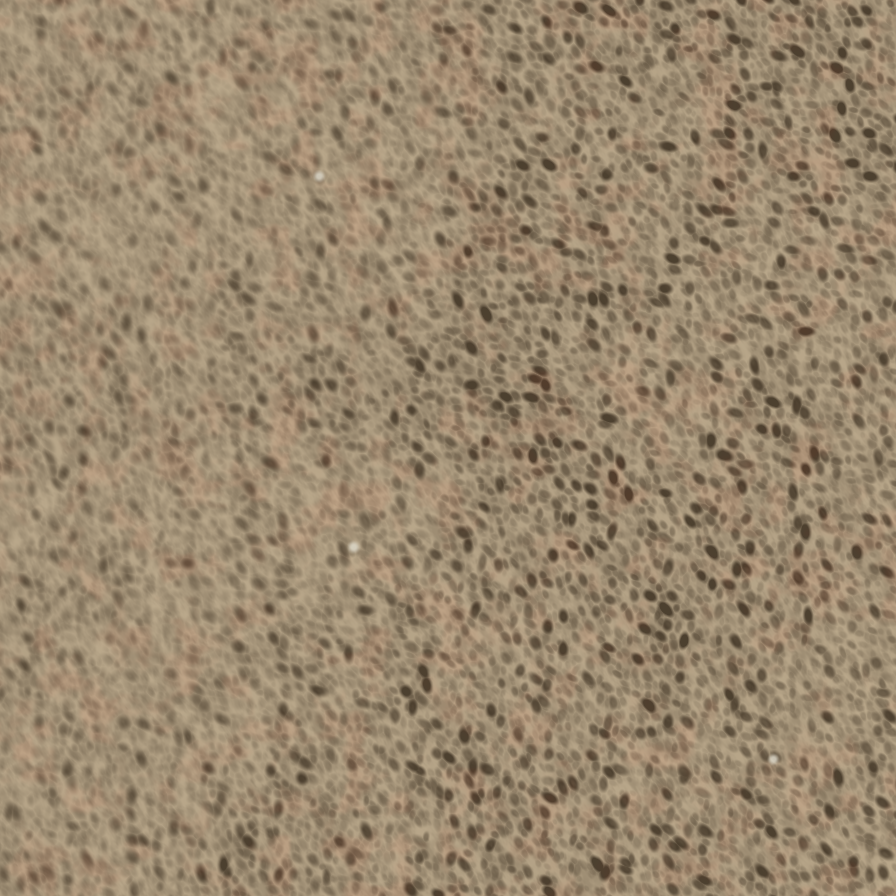
Reproduce this texture procedurally as a WebGL 1 fragment shader.

```glsl
precision highp float;

uniform vec2 u_resolution;

const vec3 SAND = vec3(0.73, 0.66, 0.545);
const vec3 PORE = vec3(0.30, 0.25, 0.185);
const vec3 RUST = vec3(0.025, -0.012, -0.012);
const vec3 FLECK = vec3(0.86, 0.84, 0.78);

float hash(vec2 p) {
  return fract(sin(dot(p, vec2(127.1, 311.7))) * 43758.5453);
}

vec2 hash2(vec2 p) {
  return vec2(hash(p), hash(p + 37.3));
}

float noise(vec2 p) {
  vec2 cell = floor(p);
  vec2 f = fract(p);
  f = f * f * (3.0 - 2.0 * f);
  float low = mix(hash(cell), hash(cell + vec2(1.0, 0.0)), f.x);
  float high = mix(hash(cell + vec2(0.0, 1.0)), hash(cell + 1.0), f.x);
  return mix(low, high, f.y);
}

float fbm(vec2 p) {
  float sum = 0.0;
  float weight = 0.5;
  for (int i = 0; i < 3; i++) {
    sum += weight * noise(p);
    p = p * 2.03 + 17.1;
    weight *= 0.5;
  }
  return sum / 0.875;
}

// Rotates p so that the direction at the given angle becomes the x axis
vec2 alignTo(vec2 p, float angle) {
  float c = cos(angle);
  float s = sin(angle);
  return vec2(c * p.x + s * p.y, c * p.y - s * p.x);
}

// Darkness of scattered oval pores, one per jittered grid cell
float pores(vec2 p, float seed, float tilt, float softness) {
  vec2 cell = floor(p);
  float dark = 0.0;
  for (int y = -1; y <= 1; y++) {
    for (int x = -1; x <= 1; x++) {
      vec2 id = cell + vec2(float(x), float(y));
      vec2 center = id + 0.1 + 0.8 * hash2(id + seed);
      vec2 shape = hash2(id + seed + 71.7);
      float size = hash(id + seed + 113.9);
      float angle = tilt + 1.3 * (shape.x - 0.5);
      float radius = mix(0.23, 0.37, size);
      vec2 radii = radius * vec2(mix(1.1, 1.6, shape.y), 0.85);
      float d = length(alignTo(p - center, angle) / radii);
      float depth = mix(0.22, 0.95, size * size * size);
      float mask = 1.0 - smoothstep(1.0 - softness, 1.0 + softness, d);
      dark = max(dark, depth * mask);
    }
  }
  return dark;
}

// Rare bright specks with a soft halo
float flecks(vec2 p) {
  vec2 id = floor(p);
  vec2 center = id + 0.2 + 0.6 * hash2(id + 5.3);
  float size = mix(0.016, 0.042, hash(id + 9.1));
  float present = step(0.6, hash(id + 21.7));
  return present * (1.0 - smoothstep(0.2 * size, size, length(p - center)));
}

void main() {
  vec2 p = gl_FragCoord.xy / min(u_resolution.x, u_resolution.y);

  // Slow changes of focus, direction and density
  float focus = smoothstep(0.0, 0.75, p.x + 0.25 * (0.5 - p.y));
  float softness = mix(0.85, 0.5, focus);
  float tilt = 2.15 + 0.6 * (noise(p * 4.0 + 3.7) - 0.5);
  float patches = fbm(p * 7.0 + 11.0);
  float density = mix(0.72, 1.05, focus) * mix(0.65, 1.35, patches);

  // Slanted fine grain below two sizes of pores
  vec2 warp = 0.004 * vec2(noise(p * 45.0), noise(p * 45.0 + 31.0));
  vec2 grainPoint = alignTo(p + warp, 2.15) * vec2(65.0, 130.0);
  float grain = fbm(grainPoint);
  float large = pores((p + warp) * 58.0, 3.0, tilt, softness);
  float small = pores((p - warp) * 83.0, 59.0, tilt, softness);
  float dark = 0.03 + 0.24 * smoothstep(0.2, 0.85, grain);
  dark += 0.10 * (patches - 0.5);
  dark += density * max(large, 0.55 * small) * (1.0 - 0.3 * dark);

  // Colour, with faint rusty areas between the pores
  vec3 color = mix(SAND, PORE, clamp(dark, 0.0, 1.0));
  color += RUST * smoothstep(0.45, 0.8, fbm(p * 38.0 + 83.0));
  color = mix(color, FLECK, 0.85 * flecks(p * 4.0));

  gl_FragColor = vec4(color, 1.0);
}
```
